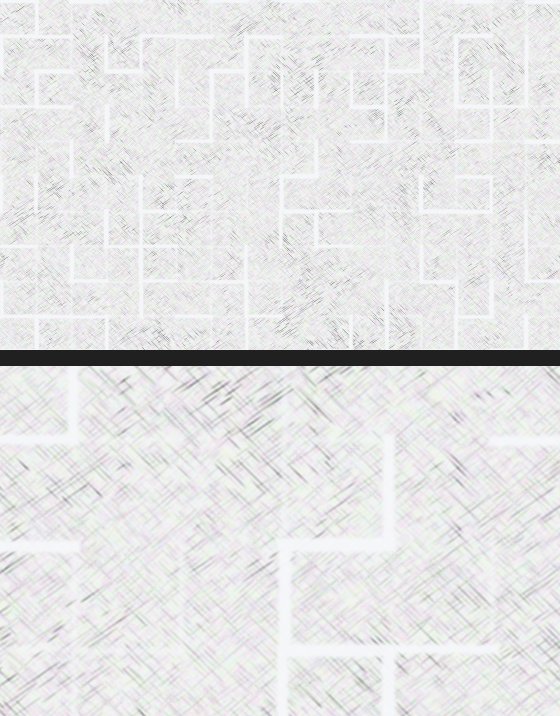
Top: the whole. Bottom: its middle third, enlarged.
A WebGL 2 fragment shader for this pattern:

```glsl
#version 300 es
precision highp float;

uniform vec2 u_resolution;
out vec4 fragColor;

const vec3 PAPER = vec3(0.952, 0.952, 0.959);
const vec3 GREEN = vec3(0.940, 0.963, 0.931);
const vec3 PINK = vec3(0.946, 0.924, 0.946);
const vec3 WALL = vec3(0.962, 0.968, 0.978);
const float ROWS = 10.0;

float hash(vec2 cell, float seed) {
    uvec2 v = uvec2(ivec2(cell)) * uvec2(1597u, 3571u);
    uint n = v.x ^ (v.y * 2654435u) ^ (uint(seed) * 9781u);
    n = (n ^ (n >> 15u)) * 73244475u;
    n = (n ^ (n >> 13u)) * 73244475u;
    return float((n ^ (n >> 16u)) & 65535u) / 65535.0;
}

float noise(vec2 p, float seed) {
    vec2 i = floor(p);
    vec2 f = fract(p);
    f = f * f * (3.0 - 2.0 * f);
    float low = mix(hash(i, seed), hash(i + vec2(1, 0), seed), f.x);
    float high = mix(hash(i + vec2(0, 1), seed), hash(i + vec2(1, 1), seed), f.x);
    return mix(low, high, f.y);
}

vec2 turn(vec2 p, float angle) {
    float c = cos(angle), s = sin(angle);
    return vec2(c * p.x + s * p.y, c * p.y - s * p.x);
}

// Noise drawn out along one direction
float grain(vec2 p, float angle, vec2 density, float seed) {
    return noise(turn(p, angle) * density, seed);
}

// Thin separate pencil lines, one per row, broken along their length
float strokes(vec2 p, float angle, vec2 density, float seed) {
    vec2 q = turn(p, angle) * density;
    float row = floor(q.y);
    float along = q.x + 7.0 * hash(vec2(row, 3.0), seed);
    float i = floor(along);
    float strength = mix(hash(vec2(i, row), seed), hash(vec2(i + 1.0, row), seed),
                         smoothstep(0.0, 1.0, along - i));
    float line = 1.0 - smoothstep(0.08, 0.48, abs(q.y - row - 0.5));
    return line * smoothstep(0.5, 0.95, strength);
}

// Narrow winding bands where the dark strokes gather
float wisps(vec2 p, float seed) {
    vec2 warp = vec2(noise(p * 18.0, seed), noise(p * 18.0, seed + 1.0)) - 0.5;
    vec2 q = p + 0.06 * warp;
    float ridge = 1.0 - abs(2.0 * noise(q * 10.0, seed + 2.0) - 1.0);
    float patches = smoothstep(0.2, 0.8, noise(q * 7.0, seed + 3.0));
    return 0.12 + pow(ridge, 6.0) * (0.35 + 0.65 * patches);
}

// Coverage of the random wall pieces that run along y
float walls(vec2 g, float blur, float seed) {
    float cover = 0.0;
    float column = floor(g.x + 0.5);
    for (int k = -1; k <= 1; k++) {
        vec2 cell = vec2(column, floor(g.y) + float(k));
        float kind = hash(cell, seed);
        float strong = step(kind, 0.34);
        float alpha = mix(0.5 * step(kind, 0.66), 0.95, strong);
        float halfWidth = mix(0.03, 0.045 + 0.025 * hash(cell, seed + 1.0), strong);
        float shift = 0.04 * (hash(cell, seed + 2.0) - 0.5);
        vec2 d = abs(g - cell - vec2(shift, 0.5)) - vec2(halfWidth, 0.5 + halfWidth);
        cover = max(cover, alpha * (1.0 - smoothstep(-blur, blur, max(d.x, d.y))));
    }
    return cover;
}

vec3 paper(vec2 p) {
    // Woven green and pink tint
    vec2 weave = vec2(90.0, 330.0);
    float tint = (grain(p, 0.76, weave, 11.0) + grain(p, -0.78, weave, 12.0) - 1.0) * 2.4;
    vec3 color = mix(PAPER, tint > 0.0 ? GREEN : PINK, smoothstep(0.1, 0.75, abs(tint)));

    // Pale grey hatching with slight colour fringes
    vec2 fine = vec2(65.0, 230.0);
    for (int c = 0; c < 3; c++) {
        float seed = 20.0 + float(c);
        color[c] -= 0.03 * max(strokes(p, 0.76, fine, seed), strokes(p, -0.78, fine, seed + 5.0));
    }
    color -= 0.055 * max(strokes(p, 0.72, fine, 31.0), strokes(p, -0.76, fine, 32.0));

    // Sparse dark strokes, each direction with its own bands
    vec2 coarse = vec2(55.0, 225.0);
    float ink = strokes(p, 0.6, coarse, 41.0) * wisps(p, 50.0)
              + strokes(p, -0.78, coarse, 42.0) * wisps(p, 60.0);
    return color - 0.27 * ink;
}

void main() {
    vec2 p = gl_FragCoord.xy / u_resolution.y;
    vec2 grid = p * ROWS + vec2(-0.04, 0.04);
    float blur = max(0.03, ROWS / u_resolution.y);
    float cover = max(walls(grid, blur, 71.0), walls(grid.yx, blur, 81.0));
    fragColor = vec4(mix(paper(p), WALL, cover), 1.0);
}
```
